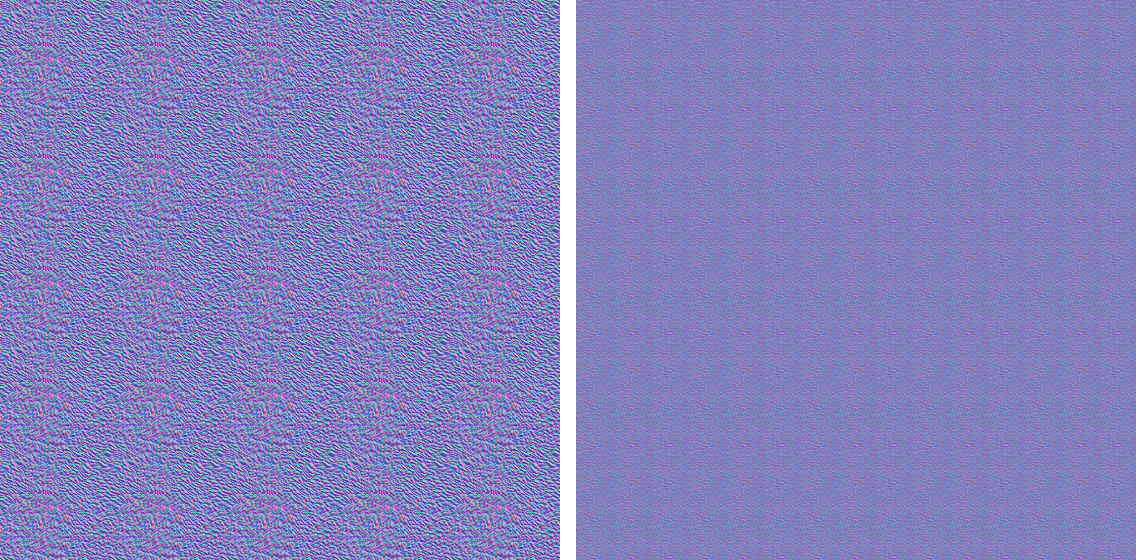
Left: one tile. Right: repeated 3 by 3.
This texture map is drawn by a Shadertoy shader. Its source:

```glsl
// Tangent-space normal map of finely creased leather, five by five seamless tiles.

const float TILES = 5.0;
const float TAU = 6.2831853;
const float SAMPLE_STEP = 0.004;  // half width of the slope filter, in tiles
const float RELIEF = 0.055;       // crease height, in tiles

vec2 hash2(vec2 key) {
    vec3 v = fract(key.xyx * vec3(0.1031, 0.1030, 0.0973));
    v += dot(v, v.yzx + 33.33);
    return fract((v.xx + v.yz) * v.zy);
}

// Names each lattice cell alike in every tile: the adjugate of an integer
// basis, taken modulo its determinant, is unchanged by whole-tile shifts.
vec2 wrapCell(vec2 cell, mat2 basis) {
    mat2 adjugate = mat2(basis[1][1], -basis[0][1], -basis[1][0], basis[0][0]);
    return floor(mod(adjugate * cell + 0.5, determinant(basis)));
}

// Cellular ridges, stretched and turned by an integer basis.
float creases(vec2 p, mat2 basis, float seed) {
    vec2 q = basis * p;
    vec2 home = floor(q);
    float nearest = 8.0, second = 8.0;
    for (int j = -1; j <= 1; j++)
    for (int i = -1; i <= 1; i++) {
        vec2 cell = home + vec2(i, j);
        vec2 site = cell + hash2(wrapCell(cell, basis) + seed);
        float d = length(site - q);
        second = min(second, max(nearest, d));
        nearest = min(nearest, d);
    }
    return second - nearest;
}

// Soft periodic patch, one per tile; reach shares the falloff between x and y.
float patchMask(vec2 p, vec2 center, vec2 reach) {
    float wave = dot(cos(TAU * (p - center)), reach);
    return smoothstep(0.35, 0.95, 0.5 + 0.5 * wave);
}

// Layered sines bend the creases without breaking the tile.
vec2 bend(vec2 p) {
    vec2 slow = sin(TAU * (vec2(3.0, 2.0) * p.yx + vec2(0.1, 0.6)));
    vec2 fast = sin(TAU * (vec2(7.0, 6.0) * p.yx + vec2(2.0, -3.0) * p));
    return p + 0.018 * slow + 0.006 * fast;
}

float leatherHeight(vec2 p) {
    vec2 b = bend(p);
    // Basis rows: slow frequency along the crease, fast frequency across it
    mat2 falling = mat2(11.0, 17.0, -6.0, 32.0);
    mat2 steep = mat2(6.0, -31.0, 11.0, 18.0);
    mat2 rising = mat2(12.0, -12.0, 4.0, 34.0);
    mat2 leaning = mat2(6.0, 29.0, -10.0, 17.0);

    vec4 weights = vec4(0.25 + 0.9 * patchMask(p, vec2(0.92, 0.77), vec2(0.5, 0.5)),
                        0.28 + 0.8 * patchMask(p, vec2(0.32, 0.33), vec2(0.7, 0.3)),
                        0.35, 0.3);
    vec4 layers = vec4(creases(b, falling, 3.0), creases(b, steep, 17.0),
                       creases(b, rising, 41.0), creases(b, leaning, 67.0));

    // Dividing by the length keeps mixed regions as rough as pure ones
    return dot(weights, layers) / length(weights);
}

vec2 slope(vec2 p, float stepSize) {
    vec2 e = vec2(stepSize, 0.0);
    return vec2(leatherHeight(p + e.xy) - leatherHeight(p - e.xy),
                leatherHeight(p + e.yx) - leatherHeight(p - e.yx)) / (2.0 * stepSize);
}

// Packs a normal as colour, with few steep right-facing sides and many mild left ones.
vec3 encodeNormal(vec3 n) {
    n.x += 0.45 * (n.x * n.x - 0.25);
    return 0.5 + 0.5 * vec3(0.75 * n.xy, mix(0.45, n.z, 0.2));
}

void mainImage(out vec4 fragColor, in vec2 fragCoord) {
    vec2 p = fract(TILES * fragCoord / iResolution.xy);
    vec3 normal = normalize(vec3(-RELIEF * slope(p, SAMPLE_STEP), 1.0));
    fragColor = vec4(encodeNormal(normal), 1.0);
}
```
